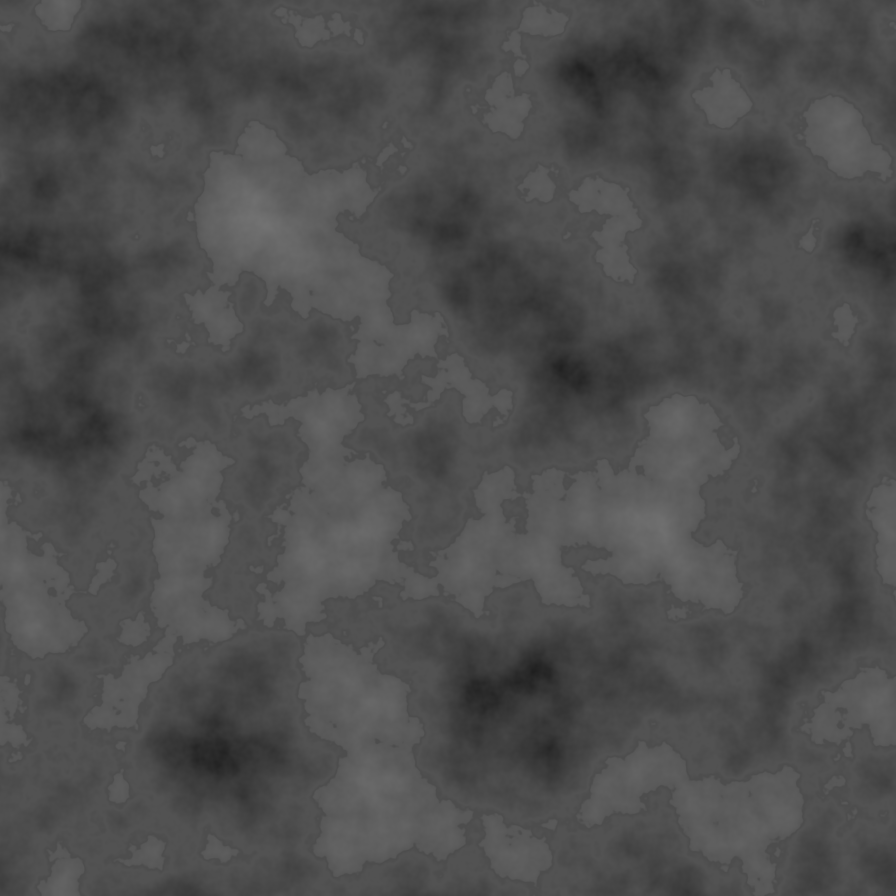
A WebGL 2 fragment shader for this texture:

```glsl
#version 300 es
precision highp float;
// Seamless dark grey clouds: smoky shadows under pale, ragged, dark-rimmed patches.

uniform vec2 u_resolution;
out vec4 fragColor;

const float TAU = 6.2831853;
const int OCTAVES = 6;
const float BROAD_CELLS = 3.0;   // cells per tile of the slow light and dark drift
const float BASE_CELLS = 6.0;    // cells per tile of the coarsest cloud octave
const float GAIN = 0.56;         // strength of each octave relative to the last
const float PATCH_LEVEL = 0.19;  // noise height where pale patches begin

// Integer hash of a lattice cell, in 0..1
float hash(ivec2 cell, int seed) {
    uint h = uint(cell.x) * 1597334677u ^ uint(cell.y) * 3812015801u ^ uint(seed) * 2654435769u;
    h = (h ^ (h >> 16)) * 2146121005u;
    h = (h ^ (h >> 15)) * 2221713035u;
    h ^= h >> 16;
    return float(h >> 8) / 16777216.0;
}

// Slope contribution of one lattice corner, wrapped to the tile
float corner(vec2 cell, vec2 offset, float cells, int seed) {
    float angle = TAU * hash(ivec2(mod(cell, cells)), seed);
    return dot(vec2(cos(angle), sin(angle)), offset);
}

// Gradient noise that repeats after a whole number of cells
float tiledNoise(vec2 p, float cells, int seed) {
    vec2 cell = floor(p);
    vec2 f = p - cell;
    vec2 w = f * f * f * (f * (f * 6.0 - 15.0) + 10.0);
    vec2 e = vec2(1.0, 0.0);
    float low = mix(corner(cell, f, cells, seed),
                    corner(cell + e.xy, f - e.xy, cells, seed), w.x);
    float high = mix(corner(cell + e.yx, f - e.yx, cells, seed),
                     corner(cell + e.xx, f - e.xx, cells, seed), w.x);
    return mix(low, high, w.y);
}

// Fractal sum; each octave is shifted so the lattices do not line up
float cloudHeight(vec2 uv, int seed) {
    float height = 0.55 * tiledNoise(uv * BROAD_CELLS + 0.5, BROAD_CELLS, seed);
    float amplitude = 1.0;
    float cells = BASE_CELLS;
    for (int i = 0; i < OCTAVES; i++) {
        vec2 shift = vec2(0.37, 0.71) * float(i);
        height += amplitude * tiledNoise(uv * cells + shift, cells, seed + 1 + i);
        amplitude *= GAIN;
        cells *= 2.0;
    }
    return 0.88 * height;
}

// Smoky ground that darkens again just below the patch level
float groundTone(float height) {
    float rim = smoothstep(PATCH_LEVEL - 0.13, PATCH_LEVEL, height);
    float shadow = min(height + 0.35, 0.0);
    return 0.31 + 0.195 * height - 0.045 * rim - 0.2 * shadow * shadow;
}

// Pale patch, brightening towards its middle
float patchTone(float height) {
    return 0.341 + 0.15 * (height - PATCH_LEVEL);
}

void main() {
    vec2 uv = gl_FragCoord.xy / u_resolution;
    float height = cloudHeight(uv, 41);

    // Soft step from ground to patch
    float soft = 0.012 + 0.5 * fwidth(height);
    float cover = smoothstep(PATCH_LEVEL - soft, PATCH_LEVEL + soft, height);
    float tone = mix(groundTone(height), patchTone(height), cover);

    fragColor = vec4(vec3(tone), 1.0);
}
```
